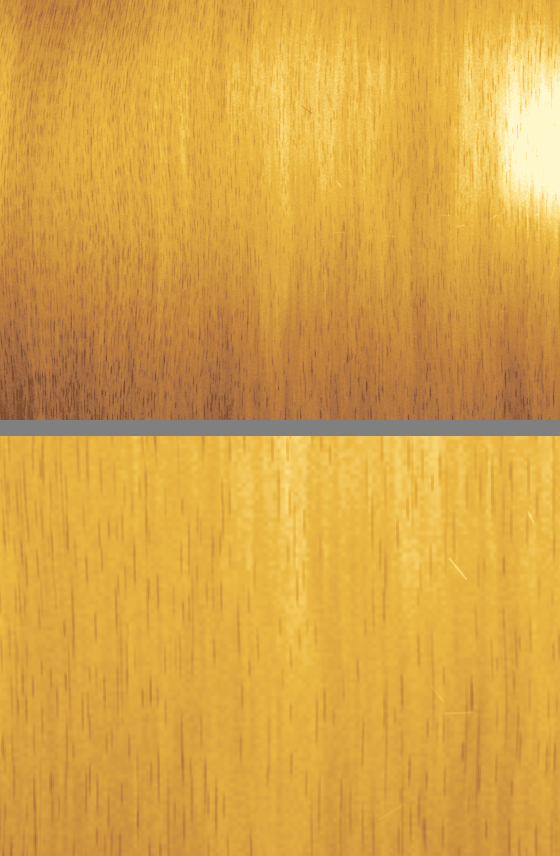
Top: the whole. Bottom: its middle third, enlarged.
Write a Shadertoy shader that draws this texture.

```glsl
// Varnished golden wood board with vertical grain, dark pores and a glare at the right.

float hash(vec2 p) {
    vec3 q = fract(vec3(p.xyx) * 0.1031);
    q += dot(q, q.yzx + 33.33);
    return fract((q.x + q.y) * q.z);
}

float noise(vec2 p) {
    vec2 i = floor(p), f = fract(p);
    f = f * f * (3.0 - 2.0 * f);
    return mix(mix(hash(i), hash(i + vec2(1, 0)), f.x),
               mix(hash(i + vec2(0, 1)), hash(i + vec2(1, 1)), f.x), f.y);
}

// Noise centred on zero
float wave(vec2 p) { return noise(p) - 0.5; }

float glow(vec2 p, vec2 center, vec2 size) {
    vec2 d = (p - center) / size;
    return exp(-dot(d, d));
}

float segment(vec2 p, vec2 a, vec2 b) {
    vec2 d = b - a;
    return length(p - a - d * clamp(dot(p - a, d) / dot(d, d), 0.0, 1.0));
}

float stroke(float dist, float halfWidth, float pixel) {
    return 1.0 - smoothstep(halfWidth - 0.5 * pixel, halfWidth + pixel, dist);
}

// Tapered vertical dashes, one per cell, each column shifted at random
float pores(vec2 p, vec2 cells, float density, float seed, float pixel) {
    vec2 g = p * cells;
    float column = floor(g.x);
    g.y += hash(vec2(column, seed)) * 17.0;
    vec2 id = vec2(column, floor(g.y)) + seed;
    vec2 f = fract(g);
    float center = 0.3 + 0.4 * hash(id + 7.1);
    float reach = 0.2 + 0.3 * hash(id + 3.7);
    float taper = 1.0 - smoothstep(0.3 * reach, reach, abs(f.y - 0.5));
    float dist = abs(f.x - center) / cells.x;
    float present = step(hash(id + 11.3), density);
    return present * taper * stroke(dist, 0.0009, pixel) * (0.5 + 0.5 * hash(id + 5.9));
}

// Broad light across the board, in steps of the colour ramp
float boardLight(vec2 p) {
    float tone = mix(0.3, 3.75, smoothstep(-0.08, 0.68, p.y));
    tone -= 0.8 * smoothstep(0.82, 1.02, p.y);
    tone -= 0.8 * (1.0 - smoothstep(0.0, 0.5, p.x));
    tone -= 0.9 * glow(p, vec2(0.12, 1.02), vec2(0.25, 0.16));
    tone -= 0.8 * glow(p, vec2(1.02, 0.62), vec2(0.13, 0.18));
    tone += 0.5 * glow(p, vec2(0.72, 0.8), vec2(0.25, 0.3));
    tone += 1.5 * glow(p, vec2(1.29, 0.68), vec2(0.22, 0.33));
    tone += 2.0 * glow(p, vec2(1.34, 0.64), vec2(0.12, 0.15));
    return tone + 0.8 * glow(p, vec2(0.0, 0.85), vec2(0.035, 0.3));
}

// Pale tongue of figure that narrows towards the bottom edge
float tongue(vec2 p) {
    float left = 0.65 - 0.15 * p.y * p.y - 0.06 * p.y;
    float right = 0.685 + 0.17 * p.y * p.y;
    float inside = smoothstep(-0.006, 0.006, p.x - left) * smoothstep(-0.006, 0.014, right - p.x);
    return inside * (1.0 - smoothstep(0.25, 0.6, p.y));
}

// Fine pale scuffs, scattered over the right half
float scuffs(vec2 p, float pixel) {
    float sum = 0.0;
    for (int i = 0; i < 26; i++) {
        float n = float(i);
        vec2 start = vec2(0.75 + 0.58 * hash(vec2(n, 1.3)), 0.2 + 0.65 * hash(vec2(n, 4.9)));
        float angle = 6.283 * hash(vec2(n, 8.2));
        vec2 end = start + vec2(cos(angle), sin(angle)) * mix(0.003, 0.025, hash(vec2(n, 2.6)));
        sum += stroke(segment(p, start, end), 0.0006, pixel) * (0.3 + 0.5 * hash(vec2(n, 6.4)));
    }
    return sum;
}

vec3 woodRamp(float t) {
    vec3 c = mix(vec3(0.50, 0.31, 0.19), vec3(0.64, 0.42, 0.26), clamp(t + 1.0, 0.0, 1.0));
    c = mix(c, vec3(0.74, 0.49, 0.24), clamp(t, 0.0, 1.0));
    c = mix(c, vec3(0.80, 0.57, 0.24), clamp(t - 1.0, 0.0, 1.0));
    c = mix(c, vec3(0.87, 0.65, 0.25), clamp(t - 2.0, 0.0, 1.0));
    c = mix(c, vec3(0.92, 0.72, 0.26), clamp(t - 3.0, 0.0, 1.0));
    c = mix(c, vec3(0.98, 0.85, 0.47), clamp(t - 4.0, 0.0, 1.0));
    return mix(c, vec3(1.0, 0.97, 0.80), clamp(t - 5.0, 0.0, 1.0));
}

void mainImage(out vec4 fragColor, in vec2 fragCoord) {
    float pixel = 1.0 / iResolution.y;
    vec2 p = fragCoord * pixel;

    // Grain bends gently and leans at the upper left
    float lean = 0.12 * smoothstep(0.55, 1.1, p.y) * (1.0 - smoothstep(0.1, 0.6, p.x));
    vec2 g = p + vec2(0.025 * wave(p * vec2(3.0, 2.5)) + 0.004 * wave(p * vec2(14.0, 11.0)), 0.0);
    g.x -= lean * (p.y - 0.55);

    // Soft bands, streaks, fibres and speckle
    float tone = boardLight(p) + 0.6 * tongue(g);
    tone += 0.7 * wave(g * vec2(9.0, 1.3)) + 0.65 * wave(g * vec2(32.0, 1.8) + 5.0);
    tone += 0.6 * wave(g * vec2(95.0, 5.0) + 9.0) + 0.65 * wave(g * vec2(230.0, 16.0));
    tone += 0.55 * wave(p * 290.0);

    // Pores crowd the left and thin out to the right
    float density = mix(0.62, 0.25, smoothstep(0.3, 0.75, p.x)) * (0.5 + noise(g * vec2(7.0, 2.0)));
    float dark = pores(g, vec2(110.0, 15.0), density, 3.0, pixel);
    dark += pores(g, vec2(150.0, 24.0), density, 41.0, pixel);
    dark += 0.7 * pores(g, vec2(85.0, 7.0), density * 0.7, 77.0, pixel);
    tone -= 1.25 * min(dark, 1.4);

    // Surface marks
    tone += 1.4 * scuffs(p, pixel);
    tone -= 1.6 * stroke(segment(p, vec2(0.718, 0.748), vec2(0.742, 0.730)), 0.0007, pixel);

    fragColor = vec4(woodRamp(tone), 1.0);
}
```
